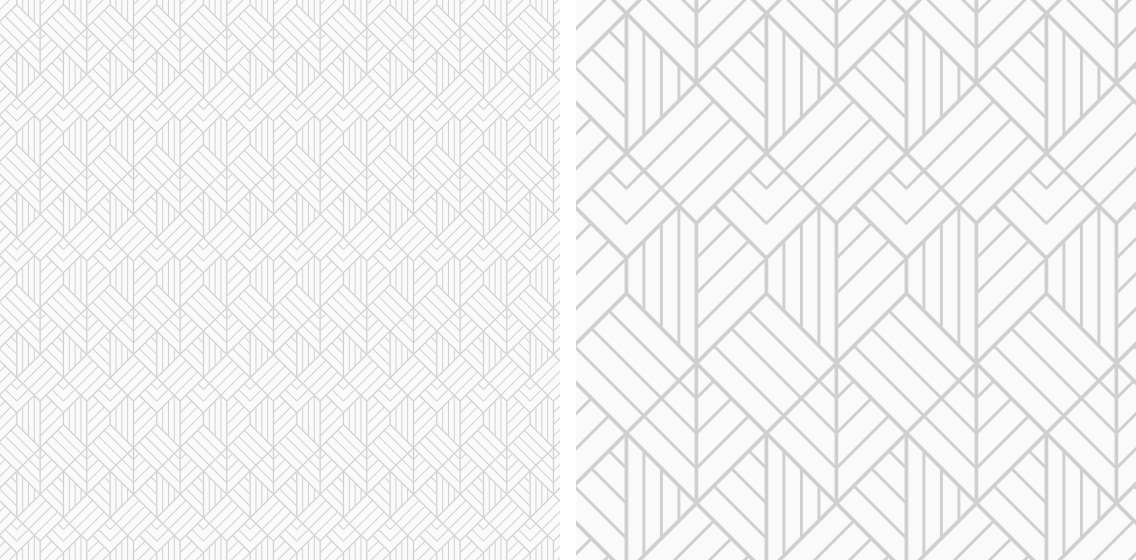
Left, the full canvas; right, a detail of the centre.
Reproduce this pattern procedurally as a Shadertoy shader.

```glsl
// Pale geometric lattice of striped diamonds, chevrons and split panels in thin grey lines.
// One repeat is 2 x 6 units; every line is a segment whose distance wraps over the repeat,
// so the whole canvas tiles. Frames are drawn slightly heavier than the stripes inside.

const vec2  REPEATS      = vec2(12.0, 4.0);    // repeats across and down
const vec2  PERIOD       = vec2(2.0, 6.0);     // size of one repeat in units
const vec2  OFFSET       = vec2(1.72, 1.19);   // shift of the lattice in units
const float FRAME_WIDTH  = 0.053;
const float STRIPE_WIDTH = 0.042;
const vec3  PAPER        = vec3(0.98);
const vec3  INK          = vec3(0.81);

// Distance to segment a-b, repeated over the lattice
float segment(vec2 p, vec2 a, vec2 b) {
    vec2 halfSpan = 0.5 * (b - a);
    vec2 q = p - 0.5 * (a + b);
    q -= PERIOD * round(q / PERIOD);
    float t = clamp(dot(q, halfSpan) / dot(halfSpan, halfSpan), -1.0, 1.0);
    return length(q - halfSpan * t);
}

// Diamond outlines and vertical spines
float frameDistance(vec2 p) {
    float d = segment(p, vec2(0.0, 4.0), vec2(0.0, 8.0));
    d = min(d, segment(p, vec2(1.0, 1.0), vec2(1.0, 3.0)));
    d = min(d, segment(p, vec2(1.0, 4.5), vec2(1.0, 5.0)));
    for (int row = -1; row < 4; row++) {
        vec2 apex = vec2(float(row));
        d = min(d, segment(p, apex, apex + vec2(1.0, 1.0)));
        d = min(d, segment(p, apex, apex + vec2(-1.0, 1.0)));
    }
    for (float side = -1.0; side < 2.0; side += 2.0) {
        d = min(d, segment(p, vec2(1.0, 4.5), vec2(1.0 + 0.75 * side, 3.75)));
    }
    return d;
}

// Stripes inside the panels, at quarter steps
float stripeDistance(vec2 p) {
    float d = 10.0;
    for (int i = 1; i < 4; i++) {
        float t = 0.25 * float(i);
        // Falling and rising stripes of the two full diamonds
        d = min(d, segment(p, vec2(1.0 - t, t - 1.0), vec2(2.0 - t, t)));
        d = min(d, segment(p, vec2(t - 1.0, 3.0 + t), vec2(t, 2.0 + t)));
        // Chevrons on the spine and nested below the rising diamonds
        for (float side = -1.0; side < 2.0; side += 2.0) {
            d = min(d, segment(p, vec2(side * t, t), vec2(0.0, 2.0 * t)));
            d = min(d, segment(p, vec2(1.0 + side * t, 3.0 + t), vec2(1.0, 3.0 + 2.0 * t)));
        }
        // Split diamond: falling stripes left, upright stripes right
        d = min(d, segment(p, vec2(1.0 - t, 1.0 + t), vec2(1.0, 1.0 + 2.0 * t)));
        d = min(d, segment(p, vec2(1.0 + t, 1.0 + t), vec2(1.0 + t, 3.0 - t)));
        // Tall panels: upright stripes left, rising stripes right
        d = min(d, segment(p, vec2(-t, 3.5 + t), vec2(-t, 6.0 - t)));
        d = min(d, segment(p, vec2(0.0, 4.0 + 2.0 * t), vec2(0.25 + t, 3.75 + t)));
    }
    return d;
}

// Share of a pixel covered by a line of the given width
float coverage(float d, float width, float pixel) {
    float h = 0.5 * width;
    float covered = min(d + 0.5 * pixel, h) - max(d - 0.5 * pixel, -h);
    return clamp(covered / pixel, 0.0, 1.0);
}

void mainImage(out vec4 fragColor, in vec2 fragCoord) {
    vec2 units = REPEATS * PERIOD;
    vec2 uv = fragCoord / iResolution.xy;
    vec2 p = vec2(uv.x, 1.0 - uv.y) * units - OFFSET;   // y runs downward
    float pixel = units.y / iResolution.y;

    float line = max(coverage(frameDistance(p), FRAME_WIDTH, pixel),
                     coverage(stripeDistance(p), STRIPE_WIDTH, pixel));
    fragColor = vec4(mix(PAPER, INK, line), 1.0);
}
```
